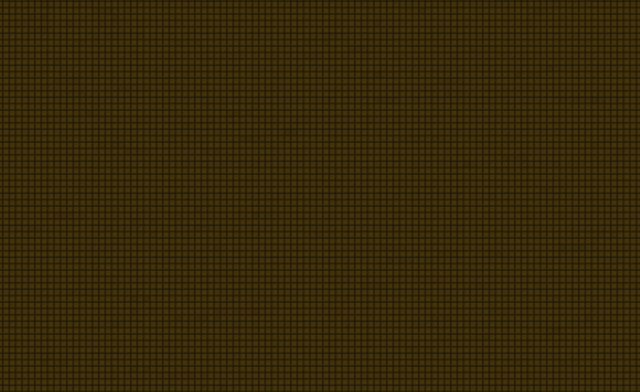
Reproduce this pattern procedurally as a Shadertoy shader.

```glsl
#define CELLS_ACROSS 100.0
#define GRID_OFFSET vec2(0.44, 0.06)
#define LINE_WIDTH 0.18
#define LINE_SOFTNESS 0.29
#define FILL_COLOR vec3(0.265, 0.195, 0.042)
#define LINE_COLOR vec3(0.110, 0.086, 0.022)
#define CELL_WEAR 0.025
#define PATCH_WEAR 0.07
#define PATCH_SHARE 0.07

float hash(vec2 p) {
    vec3 q = fract(vec3(p.xyx) * 0.1031);
    q += dot(q, q.yzx + 33.33);
    return fract((q.x + q.y) * q.z);
}

// Accumulated line width from zero to x, with lines centred on integers
vec2 lineIntegral(vec2 x) {
    vec2 shifted = x + 0.5 * LINE_WIDTH;
    return floor(shifted) * LINE_WIDTH + min(fract(shifted), LINE_WIDTH);
}

// Share of the filter footprint covered by grid lines
float gridCoverage(vec2 p, float footprint) {
    vec2 halfSize = vec2(0.5 * footprint);
    vec2 lines = (lineIntegral(p + halfSize) - lineIntegral(p - halfSize)) / footprint;
    return 1.0 - (1.0 - lines.x) * (1.0 - lines.y);
}

// Faint tile variation with occasional short, darker runs
float tileShade(vec2 cell) {
    float grain = (hash(cell + 17.0) - 0.5) * CELL_WEAR;
    vec2 run = floor(vec2((cell.x + floor(4.0 * hash(cell.yy))) / 4.0, cell.y));
    float worn = step(hash(run + 71.0), PATCH_SHARE);
    return 1.0 + grain - PATCH_WEAR * worn * hash(cell + 43.0);
}

void mainImage(out vec4 fragColor, in vec2 fragCoord) {
    float pixelSize = CELLS_ACROSS / iResolution.x;
    vec2 p = fragCoord * pixelSize - GRID_OFFSET;
    vec2 cell = floor(p) + 2.0;

    // Tiles and the soft dark joints between them
    vec3 tile = FILL_COLOR * tileShade(cell);
    float joint = gridCoverage(p, max(pixelSize, LINE_SOFTNESS));
    fragColor = vec4(mix(tile, LINE_COLOR, joint), 1.0);
}
```
